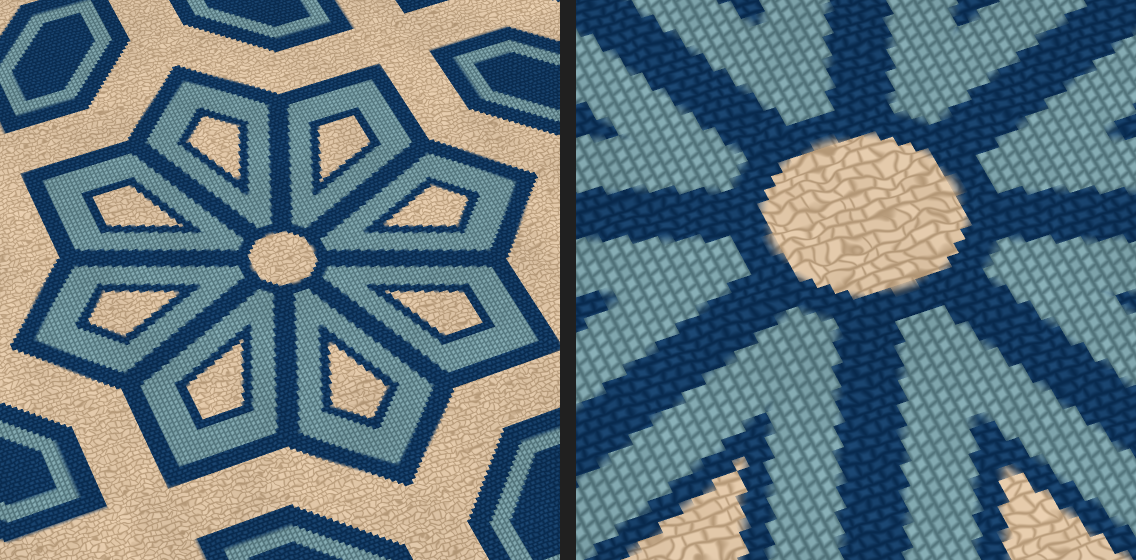
Left, the full canvas; right, a detail of the centre.
Write a WebGL 2 fragment shader that draws this pattern.

```glsl
#version 300 es
precision highp float;
// Woven rug seen at a slant: eight-petal stars on a square lattice, with long
// hexagons in pairs along the cell edges. Folded distance functions draw the
// shapes, which are snapped to a stitch grid and shaded as knotted yarn.
uniform vec2 u_resolution;
out vec4 fragColor;

float hash(vec2 p) {
    vec3 h = fract(p.xyx * vec3(0.1031, 0.1030, 0.0973));
    h += dot(h, h.yzx + 33.33);
    return fract((h.x + h.y) * h.z);
}

float noise(vec2 p) {
    vec2 i = floor(p), f = fract(p);
    f = f * f * (3.0 - 2.0 * f);
    return mix(mix(hash(i), hash(i + vec2(1, 0)), f.x),
               mix(hash(i + vec2(0, 1)), hash(i + vec2(1, 1)), f.x), f.y);
}

// Canvas position to the flat rug, undoing the perspective
vec2 toRug(vec2 uv) {
    vec2 s = vec2(uv.x, 1.0 - uv.y) - vec2(0.505, 0.461);
    float y = s.y / (0.314 + 0.07 * s.y);
    vec2 p = vec2((s.x * (1.0 - 0.07 * y) - 0.0098 * y) / 0.4, y);
    return vec2(0.924 * p.x + 0.383 * p.y, 0.924 * p.y - 0.383 * p.x);
}

float hexagon(vec2 p) {
    p = abs(p);
    return max(p.y - 0.30, (p.x + p.y) * 0.707 - 0.385);
}

float cover(float d) {
    return 1.0 - smoothstep(-0.004, 0.004, d);
}

// Coverage of cream (x) and teal (y); the rest is navy
vec2 yarnCover(vec2 p) {
    p -= 2.96 * round(p / 2.96);

    // Star: fold into half of one petal, whose tip lies on the x axis
    float r = length(p);
    float a = mod(atan(p.y, p.x) + 0.3927, 0.7854) - 0.3927;
    vec2 q = r * vec2(cos(a), abs(sin(a)));
    float rim = 0.723 * q.x + 0.691 * q.y;
    float spoke = 0.383 * q.x - 0.924 * q.y;
    float star = rim - 0.933;
    float petal = max(max(rim - 0.851, 0.047 - spoke), 0.20 - r);
    float frame = max(rim - 0.715, 0.148 - spoke);
    float window = max(rim - 0.675, 0.187 - spoke);

    // Two hexagons on every cell edge
    vec2 m = abs(p);
    vec2 middle = vec2(0.74, 1.48);
    float hex = min(hexagon(m - middle), hexagon(m.yx - middle));
    float ring = max(hex + 0.085, -hex - 0.16);

    float cream = min(min(window, r - 0.15), -min(star, hex));
    float teal = min(max(petal, -frame), ring);
    return vec2(cover(cream), cover(teal));
}

// Height of staggered knots: 0 in the seams, up to 1 on the crests
float knots(vec2 k, float seam) {
    k.x += 0.5 * mod(floor(k.y), 2.0);
    vec2 f = abs(fract(k) - 0.5);
    float crest = 1.0 - smoothstep(0.5 - seam, 0.5, max(f.x * 0.94, f.y));
    return crest * (0.78 + 0.22 * hash(floor(k) + 300.0));
}

vec3 rugColor(vec2 p) {
    // The weave runs diagonally to the lattice
    vec2 w = vec2(p.x - p.y, p.x + p.y) * 0.7071;
    vec2 snapped = mix(w, (floor(w * 50.0) + 0.5) / 50.0, 0.75);
    vec2 yarn = yarnCover(vec2(snapped.x + snapped.y, snapped.y - snapped.x) * 0.7071);

    // Crinkled cream loops, ribbed teal columns, knotted navy
    vec2 wobble = vec2(noise(w * 34.0 + 200.0), noise(w * 34.0 + 417.0));
    float loops = knots(w * vec2(36.0, 42.0) + 1.1 * wobble, 0.24);
    float ribs = knots(vec2(w.y * 46.0 + w.x * 20.0, w.x * 50.0), 0.34);
    float twist = knots(w * vec2(44.0, 50.0) + 0.5 * wobble, 0.40);

    vec3 cream = mix(vec3(0.70, 0.59, 0.46), vec3(0.90, 0.80, 0.68), loops);
    vec3 teal = mix(vec3(0.31, 0.44, 0.47), vec3(0.53, 0.68, 0.71), ribs);
    vec3 navy = mix(vec3(0.03, 0.16, 0.30), vec3(0.11, 0.28, 0.45), twist);
    vec3 color = mix(mix(navy, teal, yarn.y), cream, yarn.x);
    return color * (0.97 + 0.06 * noise(w * 5.0 + 60.0));
}

void main() {
    // Four samples per pixel keep the fine weave smooth
    vec3 sum = vec3(0.0);
    for (int i = 0; i < 4; i++) {
        vec2 offset = vec2(i % 2, i / 2) * 0.5 - 0.25;
        sum += rugColor(toRug((gl_FragCoord.xy + offset) / u_resolution));
    }
    fragColor = vec4(sum / 4.0, 1.0);
}
```
